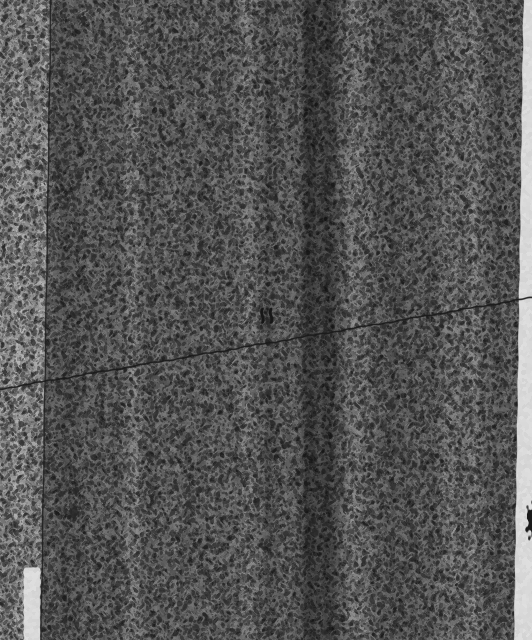
Write a Shadertoy shader that draws this texture.

```glsl
// Dark speckled stone slab with vertical streaks, thin cracks and pale side strips.

vec3 hash3(vec2 c) {
    vec3 q = fract(c.xyx * vec3(0.1031, 0.1030, 0.0973));
    q += dot(q, q.yxz + 33.33);
    return fract((q.xxy + q.yzz) * q.zyx);
}

// Soft vertical streak centred on c
float streak(float x, float c, float w) {
    float d = (x - c) / w;
    return exp(-d * d);
}

// Filled shape from a signed distance, smoothed over about one pixel
float fill(float d) {
    float e = 0.8 / iResolution.y;
    return 1.0 - smoothstep(-e, e, d);
}

// Scattered oval grains, mostly upright; radius is relative to the cell
float grains(vec2 p, float cells, float radius) {
    vec2 g = p * cells;
    float cover = 0.0;
    for (int j = -1; j <= 1; j++)
    for (int i = -1; i <= 1; i++) {
        vec2 id = floor(g) + vec2(i, j);
        vec3 h = hash3(id + cells);
        vec2 d = g - id - 0.1 - 0.8 * h.xy;
        float a = (h.z - 0.5) * 2.4;
        d = mat2(cos(a), sin(a), -sin(a), cos(a)) * d;
        d.x *= 1.5;
        float size = radius * hash3(id + 71.0).x;
        cover = max(cover, fill((length(d) - size) / cells));
    }
    return cover;
}

// Random shade of the nearest cellular point
float mottle(vec2 p, float cells) {
    vec2 g = p * cells;
    float nearest = 9.0, shade = 0.0;
    for (int j = -1; j <= 1; j++)
    for (int i = -1; i <= 1; i++) {
        vec2 id = floor(g) + vec2(i, j);
        vec3 h = hash3(id + 19.0);
        float d = length(g - id - h.xy);
        if (d < nearest) { nearest = d; shade = h.z; }
    }
    return shade - 0.5;
}

// Upright oval stain with a ragged outline
float stain(vec2 p, vec2 c, vec2 r) {
    vec2 d = (p - c) / r;
    float rag = 0.2 * sin(d.x * 5.0 + d.y * 4.0) + 0.15 * sin(d.y * 9.0 - d.x * 3.0);
    return fill((length(d) - 1.0 + rag) * r.x);
}

void mainImage(out vec4 fragColor, in vec2 fragCoord) {
    vec2 p = fragCoord / iResolution.y;
    float u = fragCoord.x / iResolution.x;
    vec2 warped = p + 0.0012 * sin(p.yx * vec2(310.0, 270.0));

    // Vertical streaks across the slab
    float tone = 0.385 + 0.008 * sin(u * 83.0) + 0.008 * sin(u * 191.0 + 1.0) + 0.006 * sin(u * 347.0);
    tone += 0.09 * streak(u, 0.25, 0.014) + 0.06 * streak(u, 0.464, 0.022);
    tone += 0.09 * streak(u, 0.668, 0.024) + 0.06 * streak(u, 0.845, 0.018);
    tone += 0.09 * streak(u, 0.888, 0.020);
    tone -= 0.04 * streak(u, 0.125, 0.035) + 0.05 * streak(u, 0.503, 0.010);
    tone -= 0.13 * streak(u, 0.582, 0.017) + 0.13 * streak(u, 0.618, 0.020);
    tone -= 0.03 * streak(u, 0.75, 0.040) + 0.03 * streak(u, 0.93, 0.018);

    // Pale band left of the upright joint
    float joint = p.x - 0.064 - 0.0155 * p.y + 0.0004 * sin(p.y * 40.0);
    float band = fill(joint);
    tone = mix(tone, 0.52 + 0.05 * streak(p.y, 0.45, 0.25) - 0.03 * sin(u * 130.0), band);

    // Fine mottling, then small, medium and large dark grains
    float shade = tone * (1.0 + 0.36 * mottle(warped, 250.0) + 0.16 * mottle(p, 110.0));
    shade *= 1.0 - 0.36 * grains(warped, 150.0, 0.75);
    shade *= 1.0 - 0.38 * grains(warped, 85.0, 0.48);
    shade = mix(shade, 0.17, 0.75 * grains(warped, 46.0, 0.27));

    // Stains and the paired nicks near the middle
    float stains = stain(p, vec2(0.115, 0.198), vec2(0.007, 0.012));
    stains = max(stains, stain(p, vec2(0.118, 0.232), vec2(0.005, 0.008)));
    stains = max(stains, stain(p, vec2(0.130, 0.968), vec2(0.005, 0.008)));
    stains = max(stains, stain(p, vec2(0.006, 0.609), vec2(0.0025, 0.011)));
    stains = max(stains, stain(p, vec2(0.007, 0.418), vec2(0.004, 0.005)));
    shade = mix(shade, 0.14, 0.8 * stains);
    for (int i = 0; i < 2; i++) {
        vec2 nick = p - vec2(0.410 + 0.0135 * float(i), 0.5065);
        nick.x += 0.0012 * sin(nick.y * 280.0);
        nick.y -= clamp(nick.y, -0.010, 0.010);
        shade = mix(shade, 0.09, fill(length(nick) - 0.0024));
    }

    // Pale strip on the right and short block at lower left
    float strip = fill(0.803 + 0.015 * p.y - p.x + 0.0006 * sin(p.y * 90.0));
    vec2 corner = abs(p - vec2(0.050, 0.035)) - vec2(0.009, 0.075);
    float block = fill(length(max(corner, 0.0)) - 0.004 + 0.0006 * sin(p.y * 400.0));
    shade = mix(shade, 0.85 + 0.05 * mottle(p, 180.0), max(strip, block));
    shade = mix(shade, 0.10, stain(p, vec2(0.833, 0.186), vec2(0.010, 0.026)));

    // Upright joint and slanted crack
    shade = mix(shade, 0.12, 0.9 * fill(abs(joint) - 0.0011));
    float crack = p.y - 0.392 - 0.172 * p.x + 0.0007 * sin(p.x * 75.0) + 0.0005 * sin(p.x * 310.0);
    shade = mix(shade, 0.10, 0.92 * fill(abs(crack) - 0.0013));

    fragColor = vec4(vec3(clamp(shade, 0.0, 1.0)), 1.0);
}
```
